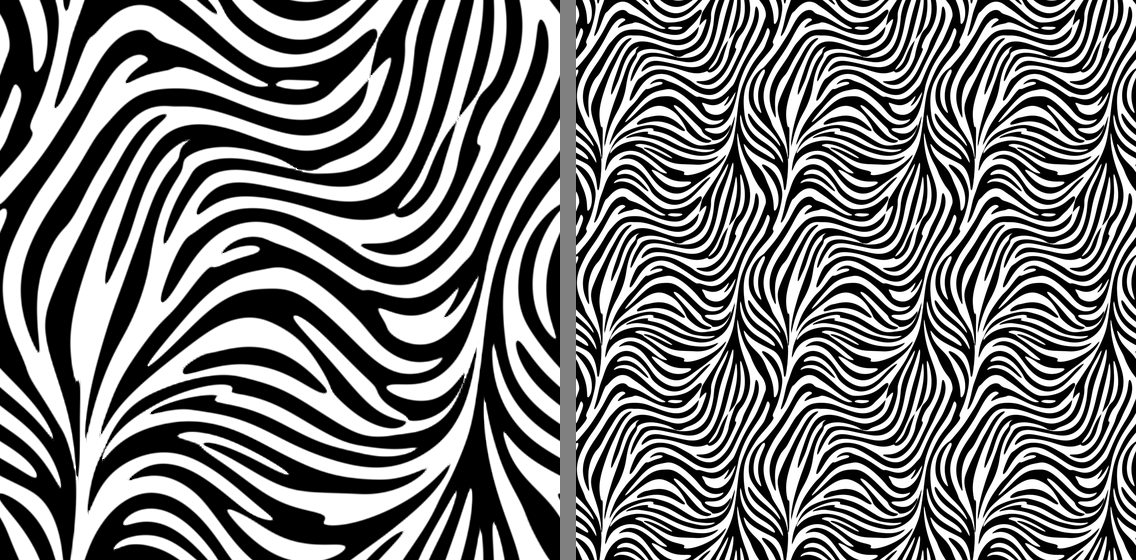
Left: one tile. Right: repeated 3 by 3.
Reproduce this pattern procedurally as a WebGL 2 fragment shader.

```glsl
#version 300 es
precision highp float;
// Draws seamless zebra stripes: black and white bands that bend, taper and fork.

uniform vec2 u_resolution;
out vec4 outColor;

const vec3 INK = vec3(0.0);
const vec3 PAPER = vec3(1.0);
const float STRIPES = 18.2;       // mean number of stripe pairs per canvas
const float STRIPE_VARIATION = 0.25;
const float CELLS = 10.0;         // wave packets per side, whole for tiling
const int TRACE_STEPS = 9;        // samples on each side along a stripe
const float STEP_LENGTH = 0.018;
const float INK_BIAS = 0.012;     // raises the share of black
const float EDGE_PIXELS = 1.05;   // half width of the smoothed edge
const float TAU = 6.2831853;

// Integer hash: three values from 0 to 1 per wrapped cell
vec3 hash3(vec2 cell) {
    uvec3 v = uvec3(uvec2(mod(cell, CELLS)), 17u);
    v = v * 1664525u + 1013904223u;
    v.x += v.y * v.z;
    v.y += v.z * v.x;
    v.z += v.x * v.y;
    v ^= v >> 16u;
    v.x += v.y * v.z;
    v.y += v.z * v.x;
    v.z += v.x * v.y;
    return vec3(v >> 8u) / 16777216.0;
}

// Direction along the stripes, a sum of waves with whole periods
vec2 stripeDirection(vec2 p) {
    float angle = 0.7
        + 1.05 * cos(TAU * p.x)
        + 0.5 * sin(TAU * (p.y - p.x) + 0.3)
        + 0.36 * sin(TAU * (2.0 * p.x + p.y) + 0.3);
    return vec2(cos(angle), sin(angle));
}

// Local stripe density, also periodic
float stripeDensity(vec2 p) {
    float wave = sin(TAU * (p.x + p.y) + 4.2) * cos(TAU * (p.y - p.x) + 0.8);
    return STRIPES * (1.0 + STRIPE_VARIATION * wave);
}

// Scattered wave packets whose crests run along the given direction
float wavePackets(vec2 p, vec2 along, float density) {
    vec2 across = vec2(-along.y, along.x) * density / CELLS;
    vec2 grid = p * CELLS;
    vec2 home = floor(grid);
    float sum = 0.0;
    for (int j = -1; j <= 1; j++) {
        for (int i = -1; i <= 1; i++) {
            vec2 cell = home + vec2(i, j);
            vec3 random = hash3(cell);
            vec2 offset = grid - cell - random.xy;
            float falloff = 1.0 - dot(offset, offset);
            if (falloff > 0.0) {
                float phase = dot(across, offset) + random.z;
                sum += falloff * falloff * falloff * cos(TAU * phase);
            }
        }
    }
    return sum;
}

// Averages the packets along the curved stripe line through a point
float stripeField(vec2 start) {
    float density = stripeDensity(start);
    vec2 startAlong = stripeDirection(start);
    float sum = wavePackets(start, startAlong, density);
    float total = 1.0;
    for (int side = -1; side <= 1; side += 2) {
        vec2 p = start;
        vec2 along = startAlong;
        for (int k = 1; k <= TRACE_STEPS; k++) {
            p += float(side) * STEP_LENGTH * along;
            along = stripeDirection(p);
            float weight = 0.5 + 0.5 * cos(0.5 * TAU * float(k) / float(TRACE_STEPS + 1));
            sum += weight * wavePackets(p, along, density);
            total += weight;
        }
    }
    return sum / total;
}

void main() {
    vec2 uv = gl_FragCoord.xy / u_resolution;
    float field = stripeField(uv) - INK_BIAS;

    // Turn the field into a distance in pixels for a crisp, smooth edge
    float slope = max(length(vec2(dFdx(field), dFdy(field))), 1e-5);
    float paper = smoothstep(-EDGE_PIXELS, EDGE_PIXELS, field / slope);
    outColor = vec4(mix(INK, PAPER, paper), 1.0);
}
```
